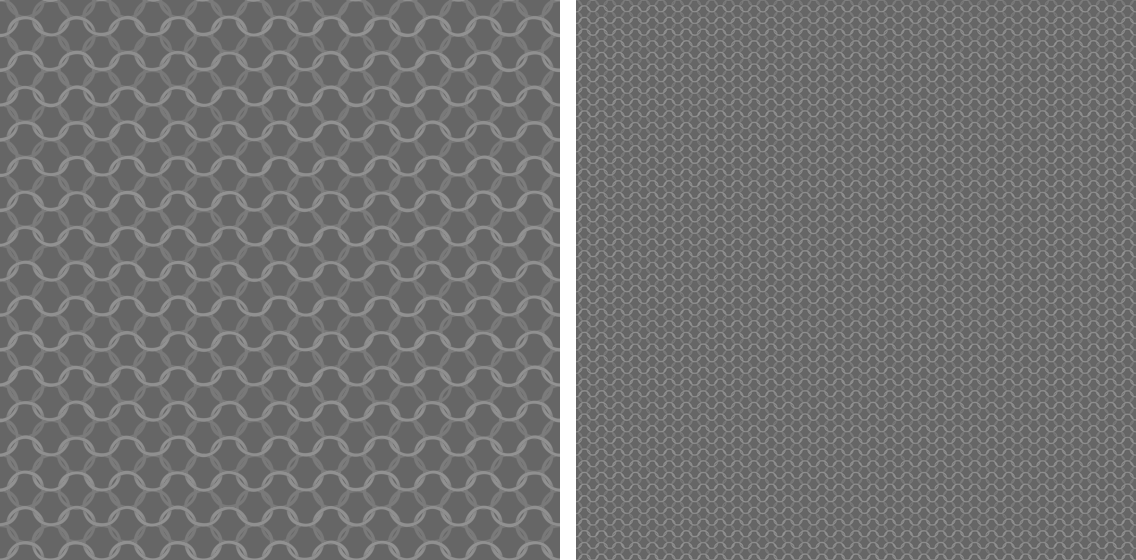
Left: one tile. Right: repeated 3 by 3.
A Shadertoy shader for this pattern:

```glsl
// Seamless grey chain mesh: staggered interlocking rings, each half light and half dim.

const vec2  REPEATS       = vec2(11.0, 16.0); // rings across and down, per sublattice
const float RADIUS        = 0.0312;           // ring radius, in canvas units
const float HALF_WIDTH    = 0.0029;           // half the stroke width
const float CENTRE_JITTER = 0.0006;           // random shift of each ring
const float RADIUS_WOBBLE = 0.0004;           // hand-drawn unevenness of the outline
const float WIDTH_WOBBLE  = 0.0003;           // unevenness of the stroke width
const float TONE_JITTER   = 0.016;            // brightness variation between rings
const float GROUND = 0.40;
const float DIM    = 0.48;
const float LIGHT  = 0.565;
const float TAU    = 6.2831853;

// Integer hash of a ring's identity, giving three values in 0..1
vec3 hash3(uvec3 v) {
    v = v * 1664525u + 1013904223u;
    v.x += v.y * v.z; v.y += v.z * v.x; v.z += v.x * v.y;
    v ^= v >> 16u;
    v.x += v.y * v.z; v.y += v.z * v.x; v.z += v.x * v.y;
    return vec3(v >> 8u) / 16777216.0;
}

// Grey level of one ring; side is +1 for a light top, -1 for a light bottom
float ringTone(vec2 offset, vec3 seed, float side, float pixel) {
    offset -= (seed.xy - 0.5) * 2.0 * CENTRE_JITTER;
    float angle = atan(offset.y, offset.x);
    float radius = RADIUS + RADIUS_WOBBLE * (sin(2.0 * angle + TAU * seed.z)
                 + 0.6 * sin(5.0 * angle + TAU * seed.x));
    float halfWidth = HALF_WIDTH + WIDTH_WOBBLE * sin(3.0 * angle + TAU * seed.y);

    float edge = abs(length(offset) - radius) - halfWidth;
    float cover = 1.0 - smoothstep(-0.75 * pixel, 0.75 * pixel, edge);

    float lightness = smoothstep(-0.1, 0.6, side * sin(angle));
    float tone = mix(DIM, LIGHT, lightness) + (seed.z - 0.5) * TONE_JITTER;
    return mix(GROUND, tone, cover);
}

void mainImage(out vec4 fragColor, in vec2 fragCoord) {
    vec2 uv = fragCoord / iResolution.xy;
    float pixel = 1.0 / iResolution.y;
    float tone = GROUND;

    // Two sublattices, half a repeat apart both ways; lighter strokes lie on top
    for (int lattice = 0; lattice < 2; lattice++) {
        vec2 shift = lattice == 0 ? vec2(0.5, 0.0) : vec2(0.0, 0.5);
        float side = lattice == 0 ? 1.0 : -1.0;
        vec2 grid = uv * REPEATS - shift;

        for (int row = -1; row <= 1; row++) {
            vec2 cell = floor(grid + 0.5) + vec2(0.0, float(row));
            uvec2 wrapped = uvec2(mod(cell, REPEATS) + 0.5);
            vec3 seed = hash3(uvec3(wrapped, uint(lattice)));
            vec2 offset = (grid - cell) / REPEATS;
            tone = max(tone, ringTone(offset, seed, side, pixel));
        }
    }

    fragColor = vec4(vec3(tone), 1.0);
}
```
